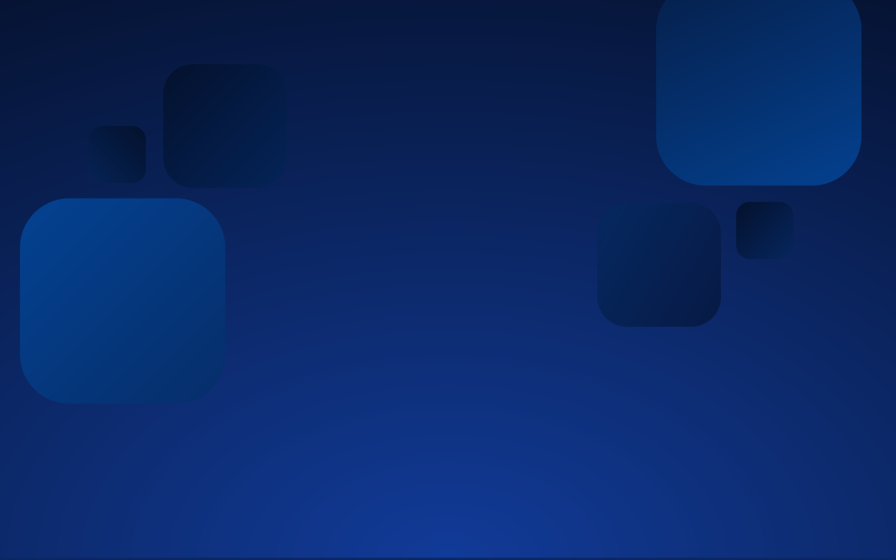
Write a WebGL 2 fragment shader that draws this background.

```glsl
#version 300 es
precision highp float;
// Rounded gradient tiles floating over a deep blue glow that rises from the bottom edge.

uniform vec2 u_resolution;
out vec4 fragColor;

const vec3 GLOW_BLUE = vec3(0.068, 0.232, 0.600);
const vec3 NIGHT_BLUE = vec3(0.020, 0.069, 0.184);
const vec3 BRIGHT_BLUE = vec3(0.014, 0.258, 0.570);
const vec3 DEEP_BLUE = vec3(0.024, 0.178, 0.415);
const vec3 INK_BLUE = vec3(0.014, 0.066, 0.175);
const vec3 EDGE_BLUE = vec3(0.042, 0.150, 0.390);

const float LARGE = 0.1833;
const float MEDIUM = 0.1104;
const float SMALL = 0.0510;
const vec2 DOWN_RIGHT = vec2(1.0, -1.0);
const vec2 DOWN_LEFT = vec2(-1.0, -1.0);
const vec2 MOSTLY_DOWN = vec2(0.6, -1.3);
const vec2 MOSTLY_RIGHT = vec2(1.2, -0.7);

float roundedSquare(vec2 p, float halfSize, float radius) {
    vec2 q = abs(p) - halfSize + radius;
    return length(max(q, 0.0)) + min(max(q.x, q.y), 0.0) - radius;
}

// Elliptical glow centred on the bottom edge
vec3 backdrop(vec2 uv, float reach) {
    float d = length(uv - vec2(0.5, 0.0));
    return mix(GLOW_BLUE, NIGHT_BLUE, clamp(d / reach, 0.0, 1.0));
}

// Lays a tile over the base, shaded along the given direction
vec3 tile(vec3 base, vec2 p, float halfSize, vec2 direction,
          vec3 startColor, vec3 endColor, float pixel) {
    float d = roundedSquare(p, halfSize, halfSize * 0.48);
    float t = clamp(0.5 + 0.25 * dot(p / halfSize, direction), 0.0, 1.0);
    float cover = 1.0 - smoothstep(-0.5 * pixel, 0.5 * pixel, d);
    return mix(base, mix(startColor, endColor, t), cover);
}

void main() {
    vec2 uv = gl_FragCoord.xy / u_resolution;
    vec2 p = gl_FragCoord.xy / u_resolution.y;
    float pixel = 1.5 / u_resolution.y;

    vec3 color = backdrop(uv, 1.16);

    // Thin shaded line along the bottom
    color = mix(EDGE_BLUE, color, smoothstep(0.002, 0.006, uv.y));

    // Left group
    color = tile(color, p - vec2(0.219, 0.4625), LARGE, DOWN_RIGHT,
                 BRIGHT_BLUE, DEEP_BLUE, pixel);
    color = tile(color, p - vec2(0.402, 0.775), MEDIUM, DOWN_RIGHT,
                 INK_BLUE, vec3(0.018, 0.140, 0.345), pixel);
    color = tile(color, p - vec2(0.2094, 0.724), SMALL, DOWN_LEFT,
                 INK_BLUE, vec3(0.020, 0.138, 0.335), pixel);

    // Right group
    color = tile(color, p - vec2(1.355, 0.852), LARGE, MOSTLY_DOWN,
                 vec3(0.022, 0.118, 0.285), BRIGHT_BLUE, pixel);
    color = tile(color, p - vec2(1.177, 0.527), MEDIUM, MOSTLY_RIGHT,
                 vec3(0.020, 0.160, 0.380), vec3(0.030, 0.098, 0.265), pixel);
    color = tile(color, p - vec2(1.3656, 0.5885), SMALL, DOWN_RIGHT,
                 INK_BLUE, vec3(0.024, 0.150, 0.370), pixel);

    fragColor = vec4(color, 1.0);
}
```
